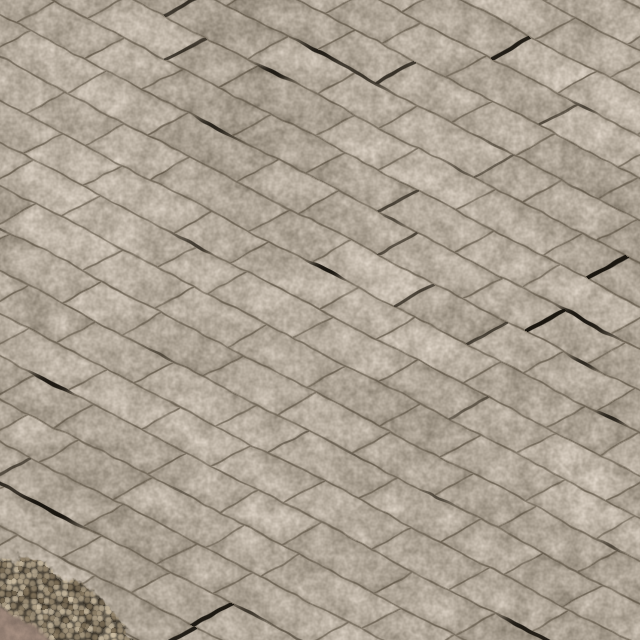
Write a WebGL 1 fragment shader that draws this texture.

```glsl
precision highp float;
// Weathered grey stone paving in slanted running bond, with a crumbled gravel corner.

uniform vec2 u_resolution;

float hash(vec2 p) {
  return fract(sin(dot(p, vec2(127.1, 311.7))) * 43758.5);
}

vec2 gradient(vec2 cell) {
  float angle = 6.2832 * hash(cell);
  return vec2(cos(angle), sin(angle));
}

float noise(vec2 p) {
  vec2 i = floor(p), f = fract(p);
  vec2 w = f * f * f * (f * (f * 6.0 - 15.0) + 10.0);
  vec2 e = vec2(1.0, 0.0);
  float low = mix(dot(gradient(i), f), dot(gradient(i + e), f - e), w.x);
  float high = mix(dot(gradient(i + e.yx), f - e.yx), dot(gradient(i + 1.0), f - 1.0), w.x);
  return mix(low, high, w.y);
}

float fbm(vec2 p) {
  float sum = 0.0, amplitude = 1.0;
  for (int i = 0; i < 4; i++) {
    sum += amplitude * noise(p);
    p = mat2(1.6, 1.2, -1.2, 1.6) * p + 7.3;
    amplitude *= 0.55;
  }
  return sum;
}

// Pebbles: x is the distance to the nearest centre, y its random shade.
vec2 pebbles(vec2 p) {
  vec2 best = vec2(9.0, 0.0);
  for (int y = -1; y <= 1; y++) {
    for (int x = -1; x <= 1; x++) {
      vec2 cell = floor(p) + vec2(float(x), float(y));
      vec2 centre = cell + 0.15 + 0.7 * vec2(hash(cell), hash(cell + 37.0));
      float d = length(p - centre);
      if (d < best.x) best = vec2(d, hash(cell + 71.0));
    }
  }
  return best;
}

// Coverage and openness of a joint, from its distance and how open it is.
vec2 joint(float d, float open, float px) {
  float halfWidth = mix(0.0011, 0.0029, open);
  float cover = 1.0 - smoothstep(halfWidth - 0.6 * px, halfWidth + 0.9 * px, d);
  return vec2(cover * mix(0.68, 1.0, open), open);
}

void main() {
  vec2 p = gl_FragCoord.xy / u_resolution;
  float px = 1.0 / u_resolution.y;

  // Hand-laid wobble, then skewed axes: along and across the courses.
  vec2 wobble = 0.005 * vec2(noise(p * 7.0), noise(p * 7.0 + 40.0))
              + 0.0022 * vec2(noise(p * 42.0), noise(p * 42.0 + 90.0));
  vec2 q = p + wobble;
  float across = (q.y + 0.52 * q.x) / 1.07;
  float along = q.x - across;

  // Courses and the long joints between them.
  float v = across * 16.1 + 0.32;
  float row = floor(v);
  float seam = floor(v + 0.5);
  float longDist = abs(v - seam) * 0.059;
  float longOpen = smoothstep(0.22, 0.5, noise(vec2(along * 9.0, seam * 7.37)));

  // Short joints, staggered by course and jittered so stone lengths differ.
  float s = along * 8.6 + 0.5 * row + 0.35 * hash(vec2(row, 5.0));
  float k = floor(s + 0.5);
  float shortSide = s - k - 0.44 * (hash(vec2(k, row)) - 0.5);
  float shortDist = abs(shortSide) * 0.109;
  float shortOpen = smoothstep(0.78, 1.0, hash(vec2(k, row) + 19.0));
  vec2 stone = vec2(k - 1.0 + step(0.0, shortSide), row);

  // Stone face: shade per stone, blotches, grain and grime near the edges.
  float edge = min(longDist, shortDist);
  float tone = 1.0 + 0.10 * (hash(stone + 3.0) - 0.5);
  tone += 0.10 * noise(p * 4.0 + 2.0);
  tone += 0.16 * fbm(p * 24.0 + 13.0 * hash(stone + 8.0));
  tone += 0.13 * noise(p * 105.0) + 0.08 * noise(p * 210.0);
  tone -= 0.11 * exp(-edge / 0.005);
  vec3 color = vec3(0.71, 0.67, 0.615) * pow(vec3(max(tone, 0.1)), vec3(1.0, 1.05, 1.17));

  // Fill the joints: mostly thin and dusty, some open and black.
  vec2 longJoint = joint(longDist, longOpen, px);
  vec2 shortJoint = joint(shortDist, shortOpen, px);
  vec2 gap = longJoint.x > shortJoint.x ? longJoint : shortJoint;
  float worn = 0.85 + 0.5 * noise(p * 30.0 + 60.0);
  vec3 gapColor = mix(vec3(0.36, 0.32, 0.26), vec3(0.10, 0.085, 0.06), gap.y);
  color = mix(color, gapColor, clamp(gap.x * mix(worn, 1.0, gap.y), 0.0, 1.0));

  // Crumbled corner: loose gravel over a dull pink bed.
  vec2 pebble = pebbles(p * 105.0);
  vec3 gravel = mix(vec3(0.42, 0.37, 0.29), vec3(0.70, 0.65, 0.56), pebble.y);
  gravel *= 1.08 - 0.5 * smoothstep(0.25, 0.75, pebble.x) + 0.2 * noise(p * 60.0);
  vec3 bed = vec3(0.58, 0.50, 0.45) * (1.0 + 0.15 * fbm(p * 50.0));
  float ragged = 0.022 * fbm(p * 26.0 + 5.0);
  float bedMask = smoothstep(-0.006, 0.006, 0.055 - 0.7 * p.x - p.y + 0.4 * ragged);
  float gravelMask = smoothstep(-0.004, 0.004, 0.135 - 3.0 * p.x * p.x - p.y + ragged);
  color = mix(color, mix(gravel, bed, bedMask), gravelMask);

  gl_FragColor = vec4(clamp(color, 0.0, 1.0), 1.0);
}
```
